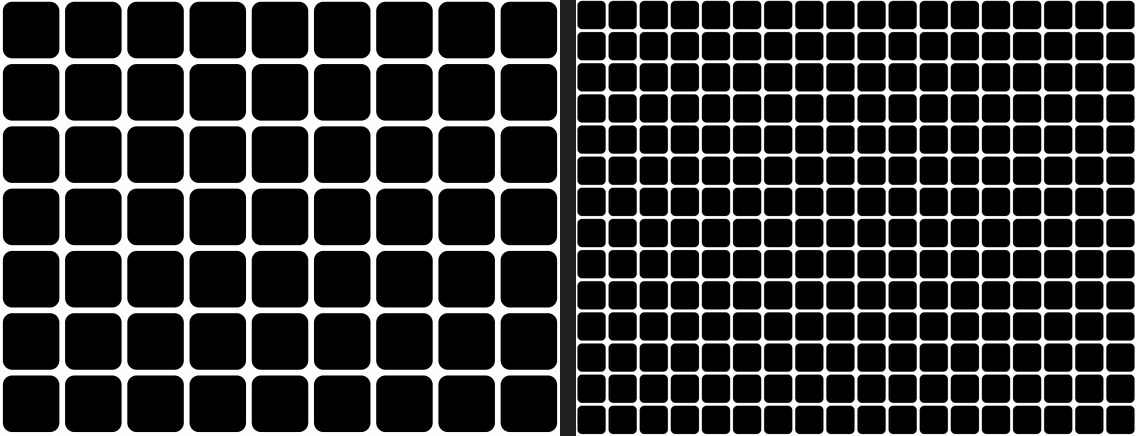
Left, the tile; right, the same tile 2 across and 2 down.
Give the GLSL for this pattern, as a Shadertoy shader.

```glsl
// Nine by seven grid of black rounded squares parted by thin white lines.

// Signed distance to a rounded square centred on the origin
float roundedSquare(vec2 p, float halfSize, float radius) {
    vec2 q = abs(p) - halfSize + radius;
    return length(max(q, 0.0)) + min(max(q.x, q.y), 0.0) - radius;
}

void mainImage(out vec4 fragColor, in vec2 fragCoord) {
    // Whole numbers of cells, raised slightly so the top line is the thinner one
    vec2 repeats = vec2(9.0, 7.0);
    vec2 grid = fragCoord / iResolution.xy * repeats - vec2(0.0, 0.0175);
    vec2 cell = fract(grid) - 0.5;

    // Edge softened over one pixel, measured in cells
    float pixel = repeats.y / iResolution.y;
    float edge = roundedSquare(cell, 0.454, 0.15);
    float line = clamp(edge / pixel + 0.5, 0.0, 1.0);

    fragColor = vec4(vec3(0.995 * line), 1.0);
}
```
